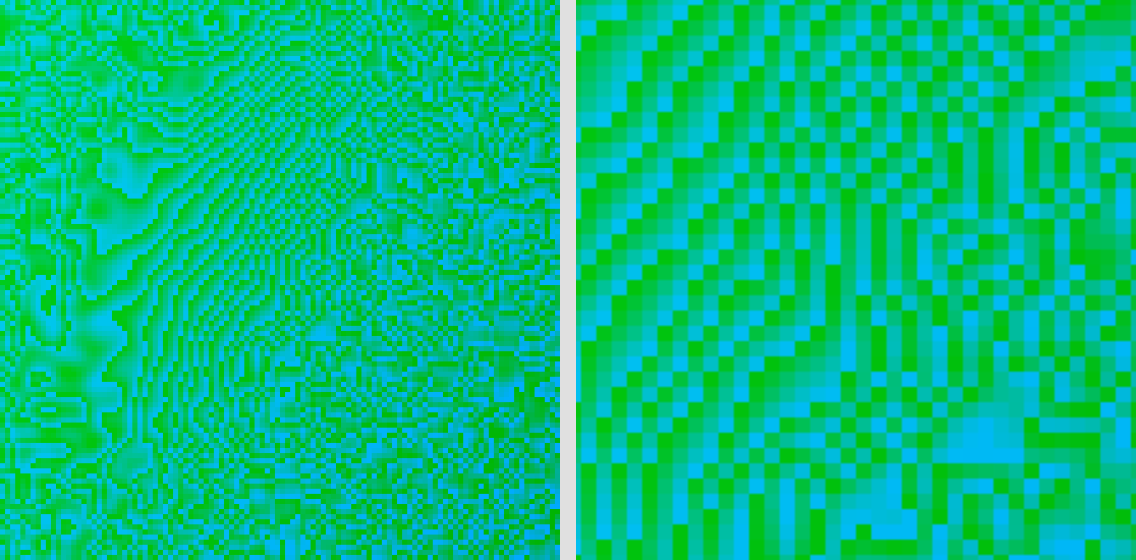
Left, the full canvas; right, a detail of the centre.
Reproduce this texture procedurally as a WebGL 2 fragment shader.

```glsl
#version 300 es
precision highp float;
// Pixelated moire: a warped sawtooth wave sampled on a coarse grid, in green to cyan.

uniform vec2 u_resolution;
out vec4 fragColor;

const float CELLS = 110.0;               // grid cells across the canvas
const float EDGE_SOFTNESS = 0.11;        // half width of the blend between cells
const float TONE_CONTRAST = 1.25;
const float PEAK_FREQUENCY = 0.43;       // cycles per cell far from the ridge
const float RIDGE_WIDTH = 17.0;          // cells over which the frequency builds up
const float RIDGE_SLOPE = 0.36;          // lean of the ridge
const float VERTICAL_RATE = -0.0045;     // vertical chirp, cycles per cell squared
const float VERTICAL_CENTER = 0.36;
const float WARP_SCALE = 5.0;            // broad bends of the stripes
const float WARP_CYCLES = 1.6;
const float GRAIN_SCALE = 18.0;          // fine breakup of the stripes
const vec2 GRAIN_CYCLES = vec2(0.5, 3.4); // at the calm center, at the borders
const vec2 CALM_CENTER = vec2(0.36, 0.58);
const vec2 CALM_RADII = vec2(0.09, 0.40);
const vec3 GREEN_NEAR = vec3(0.0, 0.82, 0.09); // upper left tones
const vec3 CYAN_NEAR = vec3(0.0, 0.82, 0.90);
const vec3 GREEN_FAR = vec3(0.0, 0.70, 0.01);  // lower right tones
const vec3 CYAN_FAR = vec3(0.0, 0.66, 1.0);

// Pseudo-random unit gradient of a lattice point
vec2 latticeGradient(vec2 point) {
    uvec2 q = uvec2(ivec2(point)) * uvec2(1597u, 3571u);
    uint h = (q.x ^ q.y) * 74729u + q.x;
    h = (h ^ (h >> 15u)) * 92821u;
    h ^= h >> 13u;
    float angle = float(h & 65535u) / 65536.0 * 6.28319;
    return vec2(cos(angle), sin(angle));
}

float gradientNoise(vec2 p) {
    vec2 i = floor(p);
    vec2 f = p - i;
    vec2 w = f * f * f * (f * (f * 6.0 - 15.0) + 10.0);
    vec2 e = vec2(1.0, 0.0);
    float a = dot(latticeGradient(i), f);
    float b = dot(latticeGradient(i + e.xy), f - e.xy);
    float c = dot(latticeGradient(i + e.yx), f - e.yx);
    float d = dot(latticeGradient(i + e.xx), f - e.xx);
    return mix(mix(a, b, w.x), mix(c, d, w.x), w.y);
}

// Phase in cycles; it outruns the grid, so that sampling makes the moire
float phaseField(vec2 uv) {
    float ridge = (uv.x - RIDGE_SLOPE * uv.y) * CELLS;
    float rise = (uv.y - VERTICAL_CENTER) * CELLS;
    float wave = PEAK_FREQUENCY * length(vec2(ridge, RIDGE_WIDTH));
    float chirp = 0.5 * VERTICAL_RATE * rise * rise;

    // Disorder grows away from a calm zone that leans with the ridge
    vec2 offset = uv - CALM_CENTER;
    float away = length(vec2(offset.x - RIDGE_SLOPE * offset.y, 0.6 * offset.y));
    float disorder = smoothstep(CALM_RADII.x, CALM_RADII.y, away);
    float warp = WARP_CYCLES * gradientNoise(uv * WARP_SCALE + 7.3);
    float grain = gradientNoise(uv * GRAIN_SCALE + 31.7);
    return wave + chirp + warp + mix(GRAIN_CYCLES.x, GRAIN_CYCLES.y, disorder) * grain;
}

// Flat colour of one grid cell
vec3 cellColor(vec2 cell) {
    vec2 uv = (cell + 0.5) / CELLS;
    float saw = fract(phaseField(uv));
    float tone = clamp((saw - 0.5) * TONE_CONTRAST + 0.5, 0.0, 1.0);
    float shade = clamp(0.65 * uv.x + 0.35 * (1.0 - uv.y), 0.0, 1.0);
    vec3 green = mix(GREEN_NEAR, GREEN_FAR, shade);
    vec3 cyan = mix(CYAN_NEAR, CYAN_FAR, shade);
    return mix(green, cyan, tone);
}

void main() {
    vec2 uv = gl_FragCoord.xy / min(u_resolution.x, u_resolution.y);

    // Blend the four nearest cells across narrow borders
    vec2 grid = uv * CELLS - 0.5;
    vec2 cell = floor(grid);
    vec2 w = smoothstep(0.5 - EDGE_SOFTNESS, 0.5 + EDGE_SOFTNESS, grid - cell);
    vec3 lower = mix(cellColor(cell), cellColor(cell + vec2(1.0, 0.0)), w.x);
    vec3 upper = mix(cellColor(cell + vec2(0.0, 1.0)), cellColor(cell + 1.0), w.x);
    fragColor = vec4(mix(lower, upper, w.y), 1.0);
}
```
